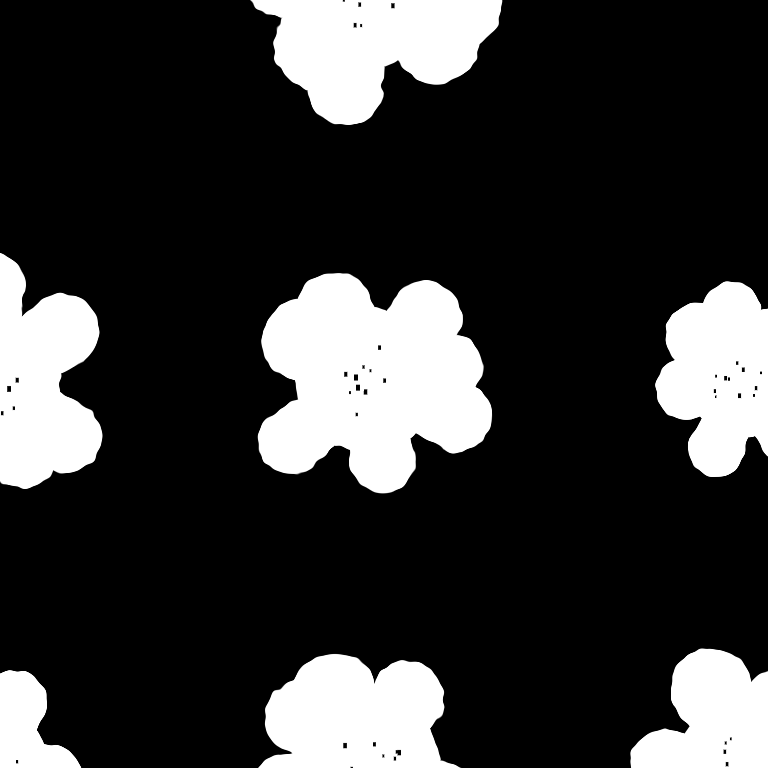
A three.js fragment shader for this pattern:

```glsl
// Draws white paper-cut flowers with speckled hearts in a loose grid on black.
varying vec2 vUv;

const float TAU = 6.2831853;
const float PETALS = 7.0;
const float SPECKS = 11.0;
const vec3 GROUND = vec3(0.0);
const vec3 BLOOM = vec3(1.0);

float hash(vec2 p) {
  return fract(sin(dot(p, vec2(127.1, 311.7))) * 43758.5453);
}

float valueNoise(vec2 p) {
  vec2 cell = floor(p);
  vec2 f = fract(p);
  f = f * f * (3.0 - 2.0 * f);
  float low = mix(hash(cell), hash(cell + vec2(1.0, 0.0)), f.x);
  float high = mix(hash(cell + vec2(0.0, 1.0)), hash(cell + 1.0), f.x);
  return mix(low, high, f.y);
}

vec2 direction(float angle) {
  return vec2(cos(angle), sin(angle));
}

float coverage(float dist, float softness) {
  return 1.0 - smoothstep(-softness, softness, dist);
}

// Capsule that widens from the flower heart to its round tip.
float petalDistance(vec2 p, vec2 axis, float reach, float width) {
  float along = clamp(dot(p, axis) / reach, 0.0, 1.0);
  return length(p - axis * reach * along) - width * mix(0.6, 1.0, along);
}

// Round core joined with unevenly turned petals.
float flowerDistance(vec2 p, float seed) {
  float dist = length(p) - 0.094;
  for (float i = 0.0; i < PETALS; i++) {
    float turn = (hash(vec2(i, seed)) - 0.5) * 0.75;
    float width = mix(0.042, 0.06, hash(vec2(i + 20.0, seed)));
    float tip = mix(0.145, 0.182, hash(vec2(i + 40.0, seed)));
    vec2 axis = direction((i + turn) * TAU / PETALS + seed);
    dist = min(dist, petalDistance(p, axis, tip - width, width));
  }
  return dist;
}

// Tiny flecks scattered round the heart.
float speckDistance(vec2 p, float seed) {
  float dist = 1.0;
  for (float i = 0.0; i < SPECKS; i++) {
    float angle = hash(vec2(i + 60.0, seed)) * TAU;
    float radius = mix(0.012, 0.058, hash(vec2(i + 80.0, seed)));
    float size = mix(0.0012, 0.0028, pow(hash(vec2(i + 100.0, seed)), 2.0));
    vec2 q = abs(p - direction(angle) * radius);
    dist = min(dist, max(q.x, q.y * 0.65) - size);
  }
  return dist;
}

// Outer columns rise away from the middle in the top row.
vec2 flowerCentre(vec2 cell) {
  vec2 centre = vec2(0.478, 0.505) + cell * vec2(0.49, 0.5);
  centre.y += 0.09 * cell.x * cell.x * cell.y * (cell.y + 1.0);
  return centre;
}

float flowerMask(vec2 uv, vec2 cell) {
  float seed = hash(cell + 7.3) * 10.0;
  float size = 1.0 - 0.25 * abs(cell.x) * hash(cell + 3.1);
  vec2 p = (uv - flowerCentre(cell)) / size;
  if (length(p) > 0.2) return 0.0;
  float ragged = (valueNoise(uv * 90.0) - 0.5) * 0.005;
  float body = coverage(flowerDistance(p, seed) + ragged, 0.0008);
  return body * (1.0 - coverage(speckDistance(p, seed), 0.0006));
}

void main() {
  float mask = 0.0;
  for (float row = -1.0; row <= 1.0; row++) {
    for (float column = -1.0; column <= 1.0; column++) {
      mask = max(mask, flowerMask(vUv, vec2(column, row)));
    }
  }
  gl_FragColor = vec4(mix(GROUND, BLOOM, mask), 1.0);
}
```
